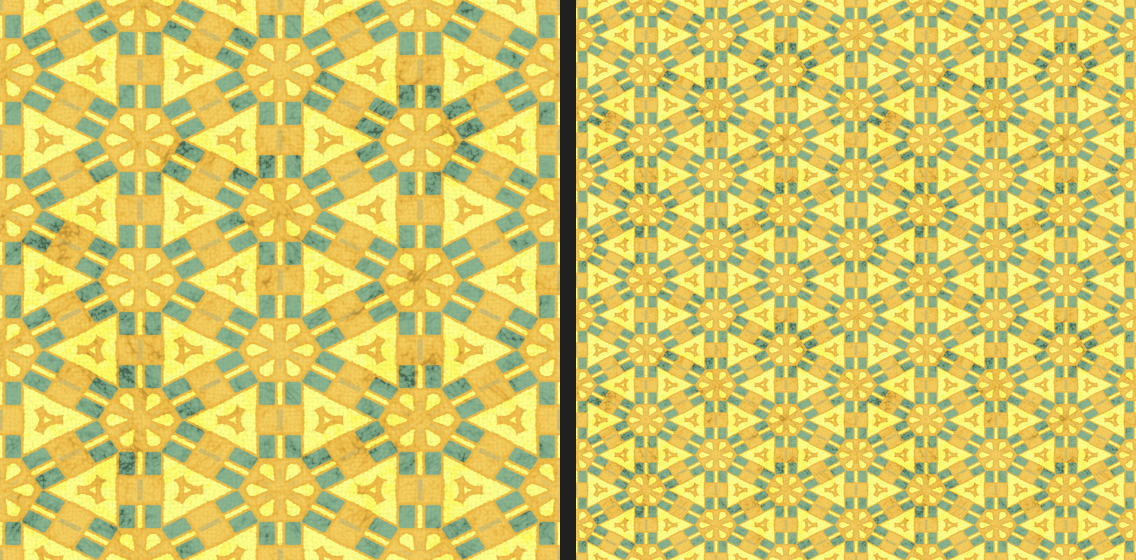
Left, the tile; right, the same tile 2 across and 2 down.
This pattern is drawn by a three.js fragment shader. Its source:

```glsl
// Worn mosaic of teal blocks, yellow petals and wedges on ochre, in a hexagonal lattice.
// Each point is moved to its nearest rosette centre and folded into a 30 degree sector,
// where a few distance functions draw every piece; wrapped cellular noise ages the paint.
varying vec2 vUv;

const float TAU = 6.2831853;
const vec2 LATTICE = vec2(1.7320508, 1.0);

vec2 hash2(vec2 p) {
  return fract(sin(vec2(dot(p, vec2(127.1, 311.7)), dot(p, vec2(269.5, 183.3)))) * 4375.85);
}

// Distance to the nearest scattered point, wrapping after n cells
float cells(vec2 uv, float n) {
  vec2 p = uv * n, id = floor(p), f = fract(p);
  float nearest = 2.0;
  for (int j = -1; j <= 1; j++) {
    for (int i = -1; i <= 1; i++) {
      vec2 o = vec2(float(i), float(j));
      nearest = min(nearest, length(o + hash2(mod(id + o, n) + n) - f));
    }
  }
  return nearest;
}

float roundBox(vec2 p, vec2 halfSize, float r) {
  vec2 q = abs(p) - halfSize + r;
  return length(max(q, 0.0)) + min(max(q.x, q.y), 0.0) - r;
}

float smoothMax(float a, float b, float k) {
  float h = max(k - abs(a - b), 0.0) / k;
  return max(a, b) + 0.25 * h * h * k;
}

float fill(float d) {
  return 1.0 - smoothstep(-0.006, 0.006, d);
}

// Offset from the nearest rosette centre, folded about its twelve mirror lines
vec2 foldRosette(vec2 q) {
  vec2 a = mod(q, LATTICE) - 0.5 * LATTICE;
  vec2 b = mod(q + 0.5 * LATTICE, LATTICE) - 0.5 * LATTICE;
  vec2 p = dot(a, a) < dot(b, b) ? a : b;
  float angle = abs(mod(atan(p.x, p.y) + TAU / 12.0, TAU / 6.0) - TAU / 12.0);
  return length(p) * vec2(sin(angle), cos(angle));
}

void main() {
  // Wear: four octaves of warped cells, fine grain and a linen weave
  vec2 warped = vUv + 0.02 * sin(TAU * (3.0 * vUv.yx + vec2(0.1, 0.4)))
                    + 0.006 * sin(TAU * (11.0 * vUv.yx + vec2(0.7, 0.2)));
  float wear = 0.0, n = 4.0;
  for (int i = 0; i < 4; i++) {
    wear += 0.5 * (cells(warped, n) - 0.48);
    n *= 3.0;
  }
  float grain = cells(vUv, 170.0) - 0.48;
  vec2 thread = sin(TAU * (128.0 * vUv + 0.4 * sin(TAU * 5.0 * vUv.yx)));
  float weave = 0.5 * (thread.x + thread.y);

  vec2 p = foldRosette(vUv * vec2(2.0, 4.0) * LATTICE + vec2(0.0, 0.5));
  vec2 along = vec2(0.5, 0.8660254);
  float t = dot(p, along), s = dot(p, vec2(along.y, -along.x));
  float rough = 0.006 * grain;

  // Spokes: paired blocks with a thin bar between them
  float block = roundBox(p - vec2(0.081, 0.31), vec2(0.049, 0.082), 0.013) + rough;
  float bar = roundBox(p - vec2(0.0, 0.31), vec2(0.014, 0.082), 0.011);

  // Petals pointing inward to the rosette centre
  float h = clamp((t - 0.086) / 0.079, 0.0, 1.0);
  float petal = length(vec2(t - 0.086 - 0.079 * h, s)) - mix(0.007, 0.043, h);

  // Triangular gaps: corner wedges, half discs and a tiny central triangle
  float wedge = smoothMax(0.147 - p.x, length(p - vec2(0.147, 0.2546)) - 0.183, 0.03);
  wedge = smoothMax(wedge, 0.272 - t, 0.015);
  float halfDisc = smoothMax(0.152 - p.x, length(p - vec2(0.153, 0.5)) - 0.088, 0.03);
  float triangle = 0.2887 - p.x - 0.014;
  float yellow = min(min(min(bar, petal), min(wedge, halfDisc)), triangle) + rough;

  // Ochre ground, deeper beside each piece, with faint grey strokes
  vec3 color = mix(vec3(0.94, 0.79, 0.36), vec3(0.91, 0.71, 0.26), smoothstep(-0.25, 0.3, wear));
  float rim = 1.0 - smoothstep(0.008, 0.032, min(block, yellow));
  color = mix(color, vec3(0.91, 0.70, 0.24), 0.7 * rim);
  float stroke = fill(roundBox(p - vec2(0.0, 0.5), vec2(0.017, 0.075), 0.004));
  float innerStroke = fill(roundBox(p - vec2(0.0, 0.1), vec2(0.013, 0.035), 0.004));
  color = mix(color, vec3(0.74, 0.70, 0.45), max(0.6 * stroke, 0.25 * innerStroke) * (0.85 - wear));
  color *= 1.0 - 0.18 * smoothstep(0.15, 0.5, wear);

  // Yellow and teal paint
  vec3 lemon = mix(vec3(0.98, 0.98, 0.53), vec3(0.98, 0.96, 0.37), smoothstep(-0.25, 0.25, wear));
  color = mix(color, lemon, fill(yellow));
  vec3 teal = mix(vec3(0.53, 0.69, 0.55), vec3(0.42, 0.59, 0.47), smoothstep(-0.3, 0.3, wear));
  teal *= 1.0 - 0.3 * smoothstep(0.12, 0.4, wear + 0.4 * grain);
  color = mix(color, teal, fill(block));

  color *= 1.0 - 0.07 * grain + 0.018 * weave;
  gl_FragColor = vec4(color, 1.0);
}
```
